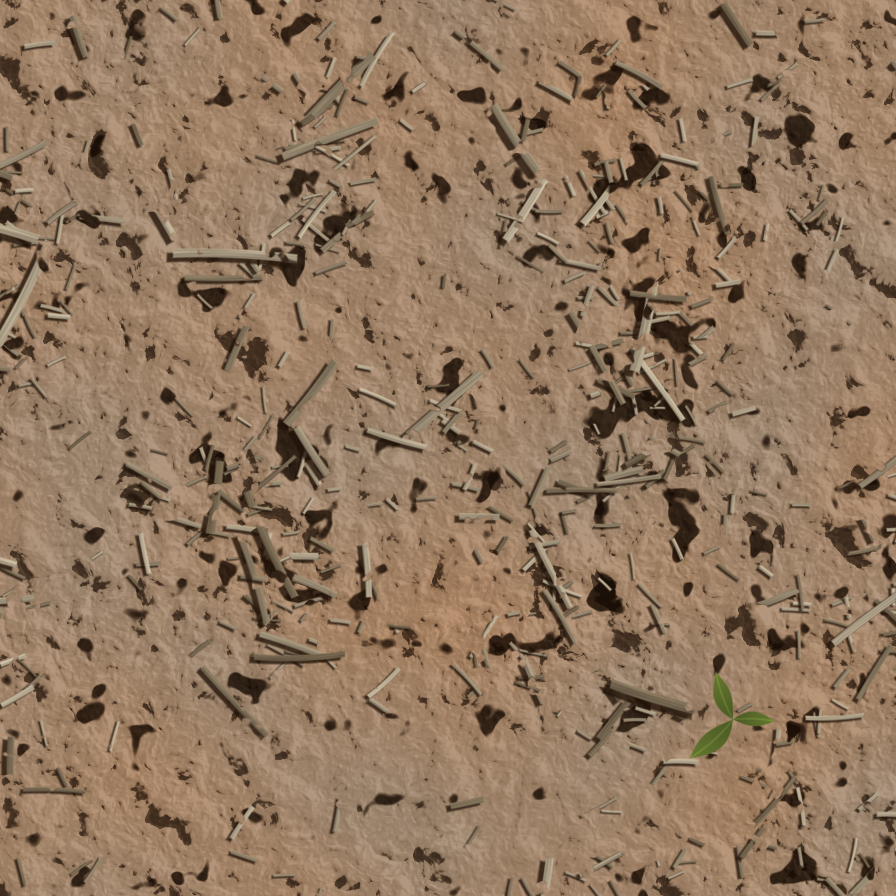
A three.js fragment shader for this texture:

```glsl
// Dry crumbly field soil littered with broken straw, and one small green seedling.
// A gradient-noise height field is lit by a low sun with short marched shadows;
// straws are bent boxes scattered over jittered grids, each with its own shadow.
varying vec2 vUv;

const vec2 SUN = vec2(0.83, 0.56);
const vec3 PIT = vec3(0.09, 0.05, 0.02);
const vec3 SHADE = vec3(0.35, 0.27, 0.20);
const vec3 EARTH = vec3(0.59, 0.49, 0.39);
const vec3 LIT = vec3(0.70, 0.60, 0.505);
const vec3 OLD_STRAW = vec3(0.45, 0.39, 0.30);
const vec3 PALE_STRAW = vec3(0.77, 0.72, 0.62);
const vec3 LEAF = vec3(0.36, 0.43, 0.17);
const float EDGE = 0.0012;

vec2 hash2(vec2 p) {
  vec3 q = fract(p.xyx * vec3(0.1031, 0.1030, 0.0973));
  q += dot(q, q.yzx + 33.33);
  return fract((q.xx + q.yz) * q.zy);
}
float corner(vec2 cell, vec2 offset) {
  return dot(hash2(cell) * 2.0 - 1.0, offset);
}
float gradientNoise(vec2 p) {
  vec2 i = floor(p), f = fract(p), e = vec2(0.0, 1.0);
  vec2 u = f * f * f * (f * (f * 6.0 - 15.0) + 10.0);
  float bottom = mix(corner(i, f), corner(i + e.yx, f - e.yx), u.x);
  float top = mix(corner(i + e.xy, f - e.xy), corner(i + e.yy, f - e.yy), u.x);
  return 1.4 * mix(bottom, top, u.y);
}

// Crumbs: partly folded octaves give round clods with sharp creases.
float soilHeight(vec2 p, float roughness) {
  float sum = 0.0, frequency = 15.0;
  for (int i = 0; i < 5; i++) {
    float n = gradientNoise(p * frequency + 17.0);
    sum += mix(n, 1.3 * abs(n), 0.45) / frequency;
    p = mat2(0.8, 0.6, -0.6, 0.8) * p;
    frequency *= 1.9;
  }
  return sum * roughness;
}

// How much straw and loose debris has gathered around p.
float litter(vec2 p) {
  float n = gradientNoise(p * 3.6 + 41.0) + 0.5 * gradientNoise(p * 9.0 + 5.0);
  return smoothstep(-0.08, 0.38, n);
}

vec3 soilColor(float tone) {
  vec3 c = mix(PIT, SHADE, smoothstep(0.0, 0.38, tone));
  c = mix(c, EARTH, smoothstep(0.3, 0.7, tone));
  return mix(c, LIT, smoothstep(0.65, 1.0, tone));
}

vec3 soil(vec2 p) {
  vec2 q = p + 0.007 * vec2(gradientNoise(p * 30.0), gradientNoise(p * 30.0 + 9.0));
  float debris = litter(p);
  float roughness = 0.62 + 0.25 * gradientNoise(p * 4.0 + 23.0) + 0.12 * debris;
  float base = soilHeight(q, roughness), blocked = 0.0;
  float slope = (base - soilHeight(q + SUN * 0.002, roughness)) / 0.002;
  for (int i = 1; i <= 4; i++) {
    float reach = float(i) * 0.0035;
    blocked = max(blocked, soilHeight(q + SUN * reach, roughness) - base - reach);
  }
  float shadow = smoothstep(0.0, 0.003, blocked);
  float hollow = gradientNoise(q * 23.0 + 71.0) + 0.4 * gradientNoise(q * 62.0);
  float pit = smoothstep(0.42, 0.58, hollow + 0.22 * debris);
  float tone = 0.76 + 0.13 * clamp(slope, -1.6, 1.5) + 0.07 * gradientNoise(p * 210.0);
  tone *= (1.0 - 0.62 * shadow) * (1.0 - 0.8 * pit);
  float warmth = 0.5 + gradientNoise(p * 5.0 + 3.0);
  return soilColor(tone) * mix(vec3(0.99, 1.0, 1.02), vec3(1.04, 0.98, 0.93), warmth);
}

// Coordinates along and across a stem that bends away from its axis.
vec2 alongStem(vec2 q, vec2 axis, float bend) {
  vec2 local = vec2(dot(q, axis), dot(q, vec2(-axis.y, axis.x)));
  return local + vec2(0.0, bend * local.x * local.x);
}
float boxDistance(vec2 q, vec2 halfSize) {
  vec2 d = abs(q) - halfSize;
  return max(d.x, d.y);
}

vec3 addStraws(vec3 color, vec2 p, float cells, float halfWidth, float seed) {
  float wear = gradientNoise(p * 27.0 + seed) + 0.5 * gradientNoise(p * 80.0);
  float exposed = smoothstep(-0.34, -0.2, wear);
  for (int n = 0; n < 9; n++) {
    vec2 cell = floor(p * cells) + vec2(mod(float(n), 3.0), floor(float(n) / 3.0)) - 1.0;
    vec2 place = hash2(cell + seed), kind = hash2(cell + seed + 57.0);
    vec2 form = hash2(cell + seed + 113.0), centre = (cell + place) / cells;
    vec2 q = p - centre;
    if (length(q) > 0.75 / cells || kind.x > 0.08 + 0.72 * litter(centre)) continue;
    float lean = 2.0 * form.x - 1.0, bend = (place.x - 0.5) * 0.25 * cells;
    float angle = 1.57 * lean * mix(0.6, 1.0, abs(lean)) - 0.1;
    vec2 axis = vec2(cos(angle), sin(angle));
    vec2 size = vec2(mix(0.25, 0.5, form.y) / cells, halfWidth * mix(0.55, 1.15, kind.y));
    vec2 local = alongStem(q, axis, bend);
    vec2 shaded = alongStem(q + SUN * size.y * 1.7, axis, bend);
    float shadow = 1.0 - smoothstep(-0.0015, 0.002, boxDistance(shaded, size));
    float body = 1.0 - smoothstep(-EDGE, EDGE, boxDistance(local, size));
    float fibre = gradientNoise(local * vec2(18.0, 420.0) + cell);
    float facing = dot(SUN, vec2(-axis.y, axis.x)) * local.y / size.y;
    vec3 stalk = mix(OLD_STRAW, PALE_STRAW, fract(kind.y * 7.0 + place.y));
    color = mix(color, PIT * 1.4, 0.78 * shadow * exposed);
    color = mix(color, stalk * (0.95 + 0.15 * fibre + 0.17 * facing), body * exposed);
  }
  return color;
}

vec3 addLeaf(vec3 color, vec2 q, float angle, float span) {
  vec2 local = alongStem(q, vec2(cos(angle), sin(angle)), 3.0);
  float t = clamp(local.x / span, 0.0, 1.0);
  float blade = abs(local.y) - 0.18 * span * sin(3.1416 * t);
  float body = 1.0 - smoothstep(-EDGE, EDGE, max(blade, abs(local.x - 0.5 * span) - 0.5 * span));
  float vein = 1.0 - smoothstep(0.0, 0.002, abs(local.y));
  return mix(color, LEAF * (0.8 + 0.3 * t + 0.2 * vein), body);
}

void main() {
  // Fine chaff first, long stalks on top, then the seedling.
  vec3 color = addStraws(soil(vUv), vUv, 31.0, 0.0019, 11.0);
  color = addStraws(color, vUv, 21.0, 0.0026, 203.0);
  color = addStraws(color, vUv, 14.0, 0.0034, 331.0);
  color = addStraws(color, vUv, 9.0, 0.0043, 467.0);
  color = addStraws(color, vUv, 7.0, 0.0052, 619.0);
  vec2 sprout = vUv - vec2(0.818, 0.197);
  for (int i = 0; i < 3; i++)
    color = addLeaf(color, sprout, 0.1 + 1.98 * float(i), 0.046 + 0.009 * float(i));
  gl_FragColor = vec4(color, 1.0);
}
```
